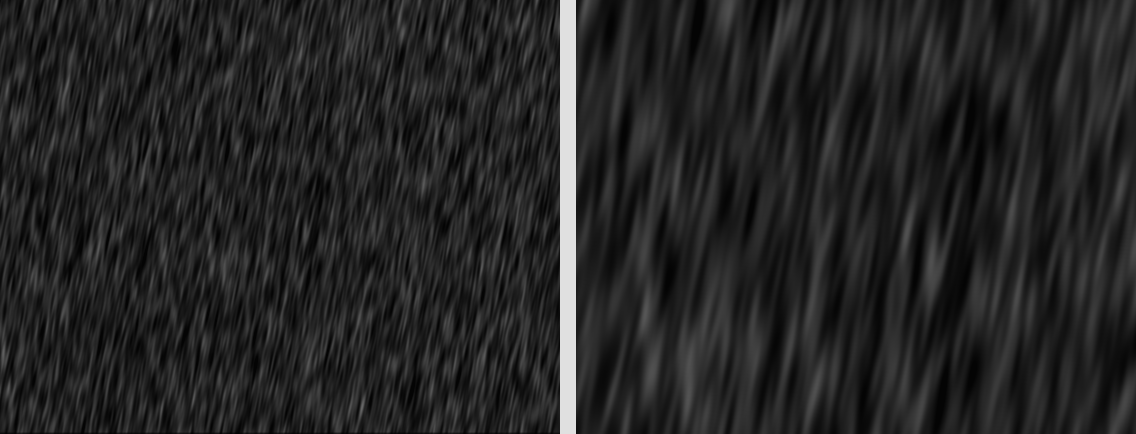
Left, the full canvas; right, a detail of the centre.
Reproduce this texture procedurally as a Shadertoy shader.

```glsl
// Dark brushed streaks: fine grain smeared along a steep slanted direction.

#define GRAIN_SIZE    0.0055  // width of a streak, in canvas heights
#define PATCH_SIZE    0.0145  // width of the broader, fainter streaks
#define PATCH_WEIGHT  0.25
#define STREAK_LENGTH 0.085   // full smear length, in canvas heights
#define STREAK_LEAN   0.185   // sideways drift per unit of height
#define SMEAR_STEPS   28
#define MEAN_TONE     0.130
#define TONE_SPREAD   0.055
#define TONE_SKEW     0.004   // lifts the brightest streaks
#define GRAIN_SIGMA   0.083   // deviation of the smeared grain
#define EDGE_FADE     0.006   // thin dark line along the bottom

const float TAU = 6.2831853;

// Integer hash of a lattice cell, 0 to 1
float hash(ivec2 cell) {
    uvec2 q = uvec2(cell + 4096) * uvec2(1597334673u, 3812015801u);
    uint h = q.x ^ q.y;
    h = (h ^ (h >> 15)) * 2246822519u;
    h = (h ^ (h >> 13)) * 3266489917u;
    return float((h ^ (h >> 16)) >> 8) / 16777216.0;
}

// Smooth value noise, 0 to 1
float valueNoise(vec2 p) {
    ivec2 cell = ivec2(floor(p));
    vec2 f = fract(p);
    f = f * f * (3.0 - 2.0 * f);
    float low = mix(hash(cell), hash(cell + ivec2(1, 0)), f.x);
    float high = mix(hash(cell + ivec2(0, 1)), hash(cell + ivec2(1, 1)), f.x);
    return mix(low, high, f.y);
}

// Fine grain over broader patches, centred on zero
float grain(vec2 p) {
    float fine = valueNoise(p / GRAIN_SIZE) - 0.5;
    float broad = valueNoise(p / PATCH_SIZE + 517.3) - 0.5;
    return fine + PATCH_WEIGHT * broad;
}

// Average of the grain along the streak, with softly tapered ends
float smearedGrain(vec2 p) {
    vec2 smear = STREAK_LENGTH * normalize(vec2(STREAK_LEAN, 1.0));
    float sum = 0.0;
    float total = 0.0;
    for (int i = 0; i < SMEAR_STEPS; i++) {
        float t = (float(i) + 0.5) / float(SMEAR_STEPS);
        float weight = 0.5 - 0.5 * cos(TAU * t);
        sum += weight * grain(p + (t - 0.5) * smear);
        total += weight;
    }
    return sum / total;
}

void mainImage(out vec4 fragColor, in vec2 fragCoord) {
    vec2 p = fragCoord / iResolution.y;

    // Grain to grey tone
    float z = smearedGrain(p) / GRAIN_SIGMA;
    float tone = MEAN_TONE + TONE_SPREAD * z + TONE_SKEW * z * z;
    tone = clamp(tone, 0.015, 1.0);

    // Dark bottom edge
    tone *= mix(0.4, 1.0, smoothstep(0.0, EDGE_FADE, p.y));

    fragColor = vec4(vec3(tone), 1.0);
}
```
